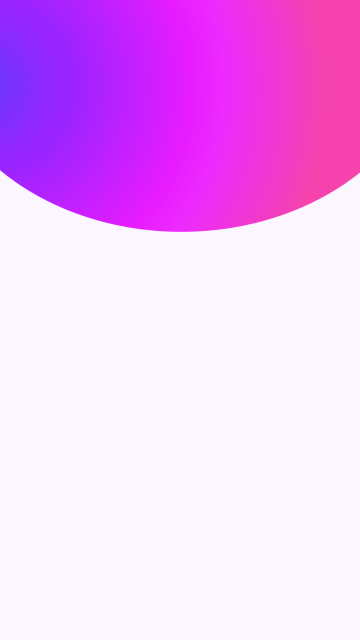
Write a Shadertoy shader that draws this background.

```glsl
// A violet to pink elliptical dome hanging from the top of a pale lilac page.

// Signed distance estimate to an axis-aligned ellipse
float ellipseDistance(vec2 p, vec2 radii) {
    float k = length(p / radii);
    return k * (k - 1.0) / max(length(p / (radii * radii)), 1e-4);
}

// Colour ramp by distance from the blue focus
vec3 domeColor(float r) {
    vec3 color = mix(vec3(0.44, 0.21, 1.0), vec3(0.61, 0.14, 1.0), smoothstep(0.0, 0.27, r));
    color = mix(color, vec3(0.91, 0.11, 1.0), clamp((r - 0.25) / 0.33, 0.0, 1.0));
    color = mix(color, vec3(0.93, 0.165, 1.0), clamp((r - 0.58) / 0.09, 0.0, 1.0));
    return mix(color, vec3(0.96, 0.26, 0.68), clamp((r - 0.67) / 0.28, 0.0, 1.0));
}

void mainImage(out vec4 fragColor, in vec2 fragCoord) {
    // Units of the canvas width, measured down from the top left
    vec2 p = vec2(fragCoord.x, iResolution.y - fragCoord.y) / iResolution.x;
    float pixel = 1.0 / iResolution.x;

    // Dome with a soft one-pixel edge
    float edge = ellipseDistance(p - vec2(0.504, 0.086), vec2(0.699, 0.558));
    float dome = 1.0 - smoothstep(-0.7 * pixel, 0.7 * pixel, edge);

    // Radial gradient centred just beyond the left side
    vec3 gradient = domeColor(length(p - vec2(-0.046, 0.235)));
    vec3 page = vec3(0.988, 0.969, 1.0);
    fragColor = vec4(mix(page, gradient, dome), 1.0);
}
```
